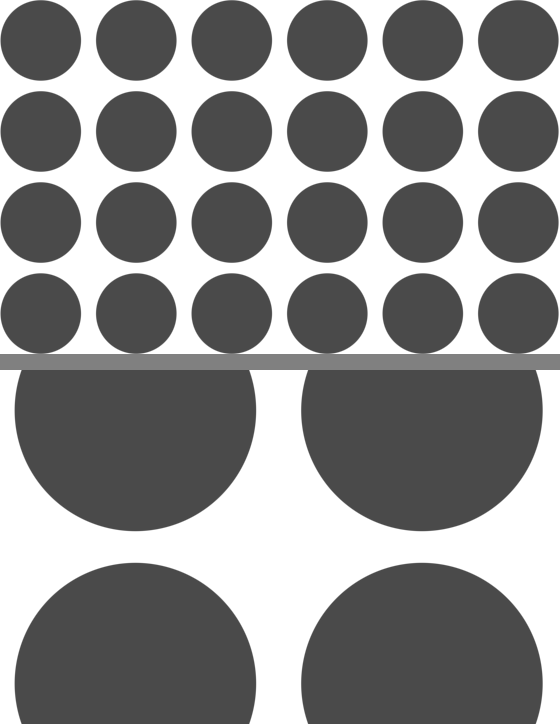
Top, the full canvas; bottom, a detail of the centre.
A WebGL 2 fragment shader for this pattern:

```glsl
#version 300 es
precision highp float;

#define DOT_COUNT vec2(6.0, 4.0)
#define DOT_PITCH vec2(0.2698, 0.2572)
#define FIRST_CENTER vec2(0.1152, 0.1142)
#define DOT_RADIUS 0.1137
#define EDGE_PIXELS 0.8
#define DOT_COLOR vec3(0.29)
#define PAPER_COLOR vec3(1.0)

uniform vec2 u_resolution;
out vec4 fragColor;

// Signed distance to the nearest dot of the finite grid
float dotGridDistance(vec2 p) {
    vec2 cell = floor((p - FIRST_CENTER) / DOT_PITCH + 0.5);
    cell = clamp(cell, vec2(0.0), DOT_COUNT - 1.0);
    vec2 center = FIRST_CENTER + cell * DOT_PITCH;
    return length(p - center) - DOT_RADIUS;
}

void main() {
    // Canvas height is the unit of length
    vec2 p = gl_FragCoord.xy / u_resolution.y;
    float edge = EDGE_PIXELS / u_resolution.y;

    // Solid dots with smoothed rims on plain paper
    float coverage = 1.0 - smoothstep(-edge, edge, dotGridDistance(p));
    fragColor = vec4(mix(PAPER_COLOR, DOT_COLOR, coverage), 1.0);
}
```
